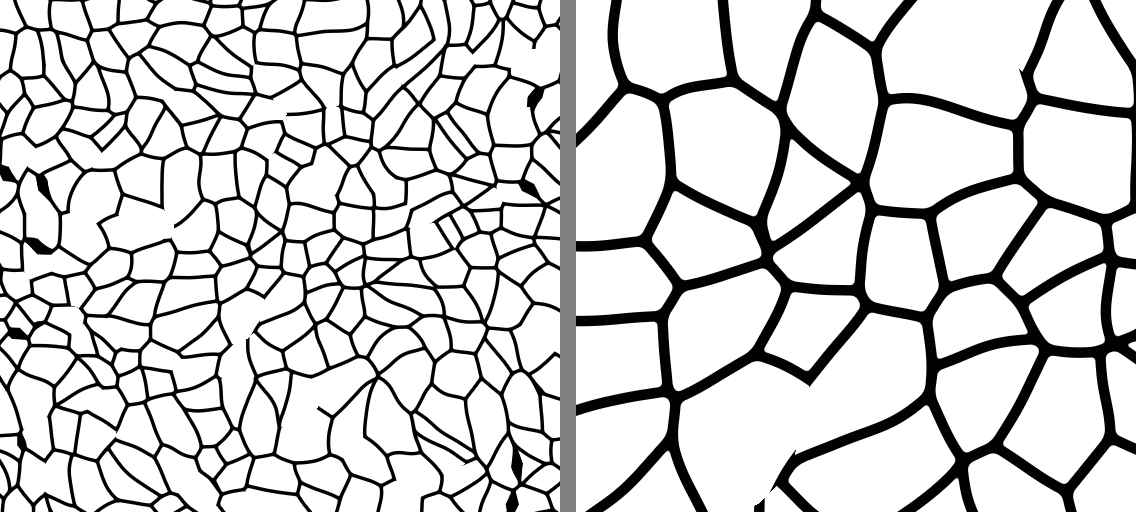
Left, the full canvas; right, a detail of the centre.
This pattern is drawn by a WebGL 1 fragment shader. Its source:

```glsl
precision highp float;
uniform vec2 u_resolution;

const float ROWS = 15.0;          // cells per canvas height
const float HALF_LINE = 0.0034;   // wall half width, in canvas heights
const float CORNER_FILL = 0.003;  // rounding where walls meet
const float MERGED_SHARE = 0.07;  // share of walls left out
const vec3 PAPER = vec3(1.0);
const vec3 INK = vec3(0.005);

float hash(vec2 p) {
  return fract(sin(dot(p, vec2(127.1, 311.7))) * 43758.55);
}

vec2 hash2(vec2 p) {
  return vec2(hash(p), hash(p + vec2(37.2, 91.7)));
}

float gradientDot(vec2 corner, vec2 offset) {
  float angle = 6.28318 * hash(corner);
  return dot(vec2(cos(angle), sin(angle)), offset);
}

float gradientNoise(vec2 p) {
  vec2 i = floor(p), f = fract(p);
  vec2 u = f * f * f * (f * (f * 6.0 - 15.0) + 10.0);
  vec2 e = vec2(1.0, 0.0);
  return mix(
    mix(gradientDot(i, f), gradientDot(i + e.xy, f - e.xy), u.x),
    mix(gradientDot(i + e.yx, f - e.yx), gradientDot(i + e.xx, f - e.xx), u.x),
    u.y);
}

vec2 noise2(vec2 p) {
  return vec2(gradientNoise(p), gradientNoise(p + vec2(53.4, 19.8)));
}

// Stretches whole regions, then bends single walls
vec2 warp(vec2 p) {
  return p + 1.6 * noise2(p * 0.13 + 4.0)
           + 0.65 * noise2(p * 0.37 + 11.0)
           + 0.13 * noise2(p * 0.95 + 23.0);
}

vec2 seedPoint(vec2 cell) {
  return cell + 0.5 + 0.92 * (hash2(cell) - 0.5);
}

vec2 nearestCell(vec2 p) {
  vec2 base = floor(p), best = base;
  float bestDistance = 1e3;
  for (int y = -1; y <= 1; y++) {
    for (int x = -1; x <= 1; x++) {
      vec2 cell = base + vec2(x, y);
      float d = distance(seedPoint(cell), p);
      if (d < bestDistance) {
        bestDistance = d;
        best = cell;
      }
    }
  }
  return best;
}

float smoothMin(float a, float b, float k) {
  float h = max(k - abs(a - b), 0.0) / k;
  return min(a, b) - h * h * k * 0.25;
}

// Lens-shaped swelling of a few short walls
float wallHalfWidth(float id, float along, float span, float swellShare) {
  float chosen = smoothstep(1.0 - swellShare, 1.02 - swellShare, id);
  float lens = max(0.0, 1.0 - 2.0 * abs(along)) * step(span, 1.4);
  return HALF_LINE * (1.0 + 2.8 * chosen * lens);
}

// Signed distance to the walls, in canvas heights; stretchX and stretchY
// are the warp derivatives that keep the line width even
float wallDistance(vec2 p, vec2 stretchX, vec2 stretchY, float swellShare) {
  vec2 home = nearestCell(p);
  vec2 seed = seedPoint(home);
  float nearest = 1.0;
  for (int y = -2; y <= 2; y++) {
    for (int x = -2; x <= 2; x++) {
      vec2 cell = home + vec2(x, y);
      vec2 delta = seedPoint(cell) - seed;
      float span = length(delta);
      float id = hash((home + cell) * 0.73 + 5.1);
      if (span < 0.001 || id < MERGED_SHARE) continue;
      vec2 normal = delta / span;
      vec2 toMiddle = seed + 0.5 * delta - p;
      float stretch = length(vec2(dot(stretchX, normal), dot(stretchY, normal)));
      float d = dot(toMiddle, normal) / (max(stretch, 0.2) * ROWS);
      float along = dot(toMiddle, vec2(-normal.y, normal.x));
      d -= wallHalfWidth(id, along, span, swellShare);
      nearest = smoothMin(nearest, d, CORNER_FILL);
    }
  }
  return nearest;
}

void main() {
  vec2 p = gl_FragCoord.xy / u_resolution.y * ROWS;
  vec2 e = vec2(0.02, 0.0);
  vec2 q = warp(p);
  vec2 stretchX = (warp(p + e.xy) - q) / e.x;
  vec2 stretchY = (warp(p + e.yx) - q) / e.x;

  // Swollen walls gather at the left and right sides
  float side = abs(gl_FragCoord.x / u_resolution.x - 0.5);
  float swellShare = mix(0.01, 0.09, smoothstep(0.3, 0.5, side));

  float d = wallDistance(q, stretchX, stretchY, swellShare);
  float paper = clamp(d * u_resolution.y + 0.5, 0.0, 1.0);
  gl_FragColor = vec4(mix(INK, PAPER, paper), 1.0);
}
```
